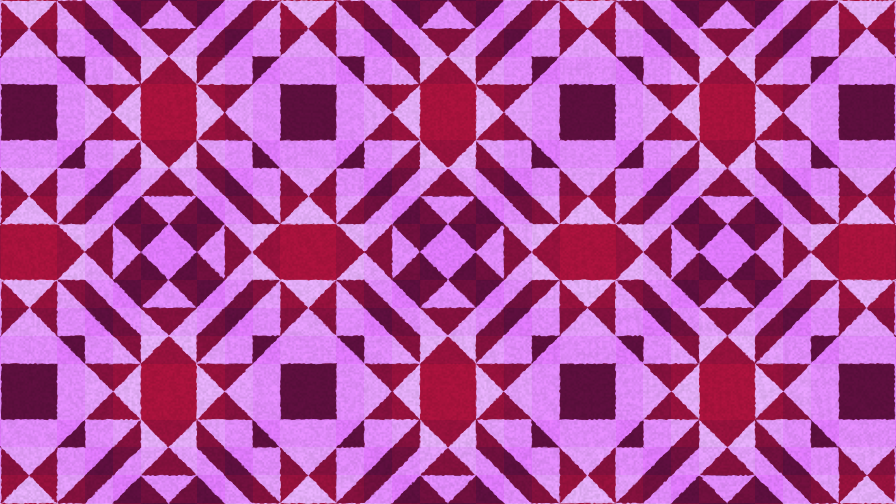
This pattern is drawn by a WebGL 1 fragment shader. Its source:

```glsl
precision highp float;

uniform vec2 u_resolution;

const float PATCHES_DOWN = 18.05;
const float BLOCK_SIZE = 10.0;
const float DIAGONAL = 0.70711;

float hash(vec2 p) {
  return fract(sin(dot(p, vec2(127.1, 311.7))) * 43758.5453);
}

float valueNoise(vec2 p) {
  vec2 i = floor(p);
  vec2 f = fract(p);
  f = f * f * (3.0 - 2.0 * f);
  float low = mix(hash(i), hash(i + vec2(1.0, 0.0)), f.x);
  float high = mix(hash(i + vec2(0.0, 1.0)), hash(i + vec2(1.0, 1.0)), f.x);
  return mix(low, high, f.y);
}

// Mirror a block into the octant where x >= y >= 0.
vec2 foldBlock(vec2 p, float size) {
  vec2 q = abs(mod(p + 0.5 * size, size) - 0.5 * size);
  return vec2(max(q.x, q.y), min(q.x, q.y));
}

// Signed distance to a strip between two values of a coordinate.
float band(float v, float low, float high) {
  return max(low - v, v - high);
}

// Signed distance to the dark patches of one folded block.
float darkPatches(vec2 q) {
  float sum = (q.x + q.y) * DIAGONAL;
  float diff = (q.x - q.y) * DIAGONAL;

  float medallion = max(band(sum, DIAGONAL, 3.0 * DIAGONAL), diff - DIAGONAL);
  float point = max(2.0 - q.x, sum - 3.0 * DIAGONAL);
  float hexagon = max(q.y - 1.0, 3.0 * DIAGONAL - diff);
  float hourglass = max(4.0 - q.x, (abs(q.y - 2.0) + q.x - 5.0) * DIAGONAL);
  float stripe = max(band(sum, 4.0 * DIAGONAL, 5.0 * DIAGONAL), 1.0 - q.y);
  float corner = max(3.0 - q.y, sum - 7.0 * DIAGONAL);
  float square = 4.0 - q.y;

  float d = min(min(medallion, point), min(hexagon, hourglass));
  return min(d, min(stripe, min(corner, square)));
}

// Both dyes brighten with the patch's distance from the block diagonal.
vec3 patchColor(vec2 q, float darkness) {
  vec2 cell = min(floor(q), 4.0);
  float tone = (cell.x - cell.y) / 4.0;
  vec3 light = mix(vec3(0.865, 0.475, 0.975), vec3(0.885, 0.73, 0.955), tone);
  vec3 dark = mix(vec3(0.36, 0.058, 0.24), vec3(0.655, 0.07, 0.235), tone);
  return mix(light, dark, darkness);
}

void main() {
  vec2 uv = (gl_FragCoord.xy - 0.5 * u_resolution) / u_resolution.y;
  float pixel = PATCHES_DOWN / u_resolution.y;

  vec2 q = foldBlock(uv * PATCHES_DOWN, BLOCK_SIZE);

  // Slightly frayed, antialiased seams.
  float fray = (valueNoise(uv * 210.0 + 40.0) - 0.5) * 0.05;
  float d = darkPatches(q) + fray;
  float darkness = 1.0 - smoothstep(-0.75 * pixel, 0.75 * pixel, d);

  // Fine cloth grain.
  float grain = valueNoise(uv * 270.0 + 90.0) - 0.5;
  vec3 color = patchColor(q, darkness) * (1.0 + 0.12 * grain);

  gl_FragColor = vec4(clamp(color, 0.0, 1.0), 1.0);
}
```
